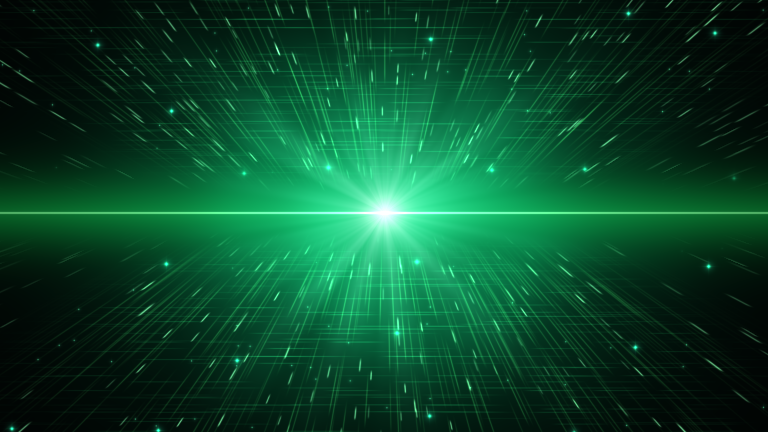
A Shadertoy shader for this background:

```glsl
float hash(vec2 p) {
    p = fract(p * vec2(123.34, 456.21));
    p += dot(p, p + 45.32);
    return fract(p.x * p.y);
}

vec2 gradient(vec2 cell) {
    float angle = 6.2832 * hash(cell);
    return vec2(cos(angle), sin(angle));
}

float gradientNoise(vec2 p) {
    vec2 i = floor(p), f = fract(p);
    vec2 w = f * f * f * (f * (f * 6.0 - 15.0) + 10.0);
    vec2 e = vec2(0, 1);
    float low = mix(dot(gradient(i), f), dot(gradient(i + e.yx), f - e.yx), w.x);
    float high = mix(dot(gradient(i + e), f - e), dot(gradient(i + 1.0), f - 1.0), w.x);
    return mix(low, high, w.y);
}

// Broken lines: q.x runs across them, q.y along; scale turns q.x into canvas units
float streaks(vec2 q, float scale, vec2 cells, float width, float density) {
    vec2 s = q * cells;
    float lane = floor(s.x);
    s.y += 9.0 * hash(vec2(lane, 7.0));
    vec2 id = vec2(lane, floor(s.y));
    float across = (fract(s.x) - 0.25 - 0.5 * hash(vec2(lane, 31.0))) * scale / cells.x;
    float along = fract(s.y);
    float fade = smoothstep(0.0, 0.25, along) * (1.0 - smoothstep(0.6, 1.0, along));
    float lit = step(1.0 - density, hash(id + 3.0)) * (0.25 + 0.75 * hash(id + 17.0));
    return lit * fade * exp(-across * across / (width * width));
}

// One jittered star per lit cell, with a soft halo and small cross
float stars(vec2 p, float cells, float size, float density) {
    vec2 id = floor(p * cells);
    vec2 jitter = 0.25 + 0.5 * vec2(hash(id + 5.0), hash(id + 23.0));
    vec2 d = abs(fract(p * cells) - jitter) / (cells * size);
    float core = exp(-dot(d, d));
    float cross = exp(-d.x * 0.6 - d.y * 3.0) + exp(-d.y * 0.6 - d.x * 3.0);
    float halo = 0.2 * exp(-dot(d, d) * 0.12);
    return step(1.0 - density, hash(id + 41.0)) * (core + 0.3 * cross + halo);
}

void mainImage(out vec4 fragColor, in vec2 fragCoord) {
    vec2 p = (fragCoord - iResolution.xy * vec2(0.501, 0.507)) / iResolution.y;
    float height = abs(p.y);
    float r = length(p);
    vec2 dir = p / max(r, 0.001);

    // Central glow and the band along the horizon
    float glow = 0.97 * exp(-pow(length(p * vec2(0.8, 1.0)) / 0.325, 1.65));
    float rays = gradientNoise(dir * 4.0 + 3.0) + 0.4 * gradientNoise(dir * 11.0);
    glow *= 1.0 + 0.2 * rays * smoothstep(0.02, 0.25, r);
    glow *= 1.0 + 0.2 * gradientNoise(p * 5.0);
    float band = 0.45 * exp(-pow(height / 0.085, 1.5)) * exp(-0.25 * p.x * p.x);
    vec3 color = vec3(0.003, 0.012, 0.009);
    color += vec3(0.04, 0.88, 0.52) * glow;
    color += vec3(0.05, 0.92, 0.33) * band * (1.0 - glow);

    // Perspective lines spreading above and below the horizon
    float spread = height + 0.23;
    float u = p.x / spread;
    float scale = spread * inversesqrt(1.0 + u * u);
    float lines = 0.0, rows = 0.0;
    for (int i = 0; i < 3; i++) {
        float k = float(i);
        vec2 shift = vec2(0.37, 0.61) * k;
        lines += streaks(vec2(u, p.y) + shift, scale, vec2(14.0 + 9.0 * k, 3.0 + 2.0 * k), 0.0018, 0.5);
        rows += streaks(p.yx + shift, 1.0, vec2(32.0 + 15.0 * k, 2.5 + 2.0 * k), 0.0015, 0.5);
    }
    float open = smoothstep(0.05, 0.22, height);
    float reach = exp(-1.6 * r * r) * (1.0 - smoothstep(1.1, 1.9, abs(u)));
    color += vec3(0.2, 0.6, 0.27) * lines * open * reach * 0.5;
    color += vec3(0.09, 0.5, 0.27) * rows * open * reach * 0.45;

    // Short bright dashes and faint dust
    float dashes = streaks(vec2(u + 0.13, p.y), scale, vec2(19.0, 27.0), 0.002, 0.07);
    dashes += streaks(vec2(u + 0.71, p.y), scale, vec2(31.0, 36.0), 0.0018, 0.05);
    dashes *= smoothstep(0.04, 0.14, height) * (1.0 - 0.7 * smoothstep(1.3, 2.1, abs(u)));
    color += vec3(0.5, 0.9, 0.62) * dashes * 0.75;
    color += vec3(0.25, 0.7, 0.5) * stars(p + 3.1, 22.0, 0.0018, 0.12) * open * 0.45;

    // Scattered stars
    color += vec3(0.15, 0.85, 0.62) * stars(p + 7.3, 5.5, 0.004, 0.32) * smoothstep(0.06, 0.12, height);

    // Soft hot core with faint wide rays
    float flare = exp(-r / (0.085 * (1.0 + 0.6 * rays)));
    color += vec3(0.58, 0.16, 0.36) * flare;
    color += vec3(0.35, 0.1, 0.2) * exp(-r * r / 0.0018);

    // Thin horizon line
    float beam = exp(-height * height / 0.000005) + 0.08 * exp(-height / 0.01);
    color += vec3(0.6, 0.65, 0.52) * beam * (0.5 + 0.6 * exp(-abs(p.x) / 0.4));

    fragColor = vec4(clamp(color, 0.0, 1.0), 1.0);
}
```
